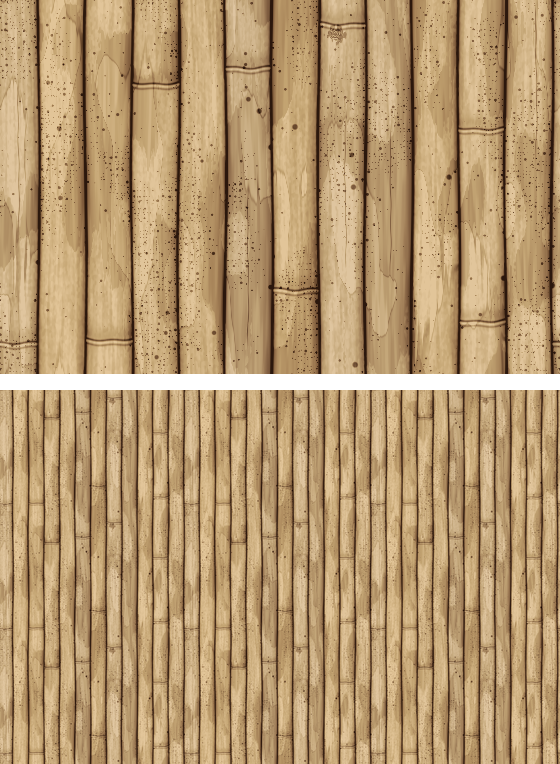
Top: one tile. Bottom: repeated 3 by 3.
A Shadertoy shader for this texture:

```glsl
const float TAU = 6.2831853;
const float CANES = 12.0;

// Heights of up to two joints on each cane; negative means none
const vec2 JOINTS[12] = vec2[12](
    vec2(-1), vec2(0.09, -1), vec2(0.775, -1), vec2(-1),
    vec2(0.818, -1), vec2(0.225, -1), vec2(0.935, -1), vec2(-1),
    vec2(-1), vec2(0.654, 0.14), vec2(-1), vec2(0.082, -1));

// Shadow to highlight
const vec3 RAMP[6] = vec3[6](
    vec3(0.17, 0.09, 0.05), vec3(0.33, 0.22, 0.13), vec3(0.50, 0.36, 0.24),
    vec3(0.65, 0.51, 0.35), vec3(0.77, 0.65, 0.46), vec3(0.89, 0.78, 0.62));

vec2 hash2(vec2 p) {
    return fract(sin(vec2(dot(p, vec2(127.1, 311.7)), dot(p, vec2(269.5, 183.3)))) * 43758.5);
}

// Smooth cellular noise that wraps over the unit square
float cellTone(vec2 p, vec2 cells) {
    p *= cells;
    vec2 base = floor(p);
    float sum = 0.0, weight = 0.0;
    for (int y = -1; y <= 1; y++)
    for (int x = -1; x <= 1; x++) {
        vec2 cell = base + vec2(x, y);
        vec2 id = mod(cell, cells);
        vec2 d = cell + hash2(id) - p;
        float w = exp(-5.0 * dot(d, d));
        sum += w * hash2(id + 71.3).x;
        weight += w;
    }
    return sum / weight;
}

// One round speck inside some of the cells
float specks(vec2 p, vec2 cells, float density) {
    p *= cells;
    vec2 id = mod(floor(p), cells);
    vec2 r = hash2(id + 19.7);
    float radius = 0.07 + 0.2 * r.x * r.x;
    float d = length(fract(p) - 0.3 - 0.4 * hash2(id + 5.1));
    return step(r.y, density) * (1.0 - smoothstep(radius * 0.6, radius + 0.06, d));
}

float band(float d, float halfWidth) {
    return exp(-d * d / (halfWidth * halfWidth));
}

vec3 rampColor(float level) {
    level = clamp(level, 0.0, 4.999);
    int i = int(level);
    return mix(RAMP[i], RAMP[i + 1], fract(level));
}

void mainImage(out vec4 fragColor, in vec2 fragCoord) {
    vec2 uv = fragCoord / iResolution.xy;

    // Slightly bowed canes; side runs from -1 to 1 across each
    float x = uv.x * CANES - 0.83 + 0.025 * sin(TAU * (uv.y + 3.0 * uv.x));
    float id = mod(floor(x), CANES);
    float side = fract(x) * 2.0 - 1.0;
    vec2 trait = hash2(vec2(id, 3.7));
    vec2 p = vec2(x / CANES, uv.y + trait.x);

    // Fibres and stains with ragged lengthwise edges
    float fibre = cellTone(p, vec2(240, 9));
    float grain = cellTone(p, vec2(330, 110));
    float blotch = cellTone(p, vec2(24, 6));
    float stain = smoothstep(0.53, 0.59, blotch + 0.22 * (fibre - 0.5) + 0.08 * (grain - 0.5));
    float level = 4.45 + 0.4 * (trait.y - 0.5) + 0.9 * (fibre - 0.5) + 0.5 * (grain - 0.5);
    level -= 0.8 * stain * (0.7 + 0.6 * grain);

    // Pale peeled flakes with a thin rim
    float peel = cellTone(p + 0.37, vec2(28, 5)) + 0.06 * (fibre - 0.5);
    level += 0.45 * smoothstep(0.68, 0.7, peel) - 0.7 * band(peel - 0.68, 0.012);

    // Mould specks gathered in patches
    float patches = smoothstep(0.45, 0.8, cellTone(p + 0.61, vec2(18, 5)));
    level -= 2.4 * specks(p, vec2(96, 64), 0.04 + 0.5 * patches);
    level -= 1.8 * specks(p + 0.23, vec2(180, 120), 0.03 + 0.55 * patches);
    level -= 2.6 * specks(p + 0.47, vec2(48, 32), 0.035);

    // Lengthwise crack on some canes
    float crackX = side - 0.8 * (trait.y - 0.5) - 0.04 * sin(TAU * 2.0 * p.y) - 0.015 * sin(TAU * 9.0 * p.y);
    float crackSpan = smoothstep(0.1, 0.5, sin(TAU * p.y)) * step(0.45, trait.x);
    level -= 1.7 * crackSpan * band(crackX, 0.022);

    // Joints: dark groove, pale ridge, fainter groove, dirty surround
    float swell = 0.0;
    for (int k = 0; k < 2; k++) {
        float height = JOINTS[int(id)][k];
        if (height < 0.0) continue;
        float d = fract(uv.y - height - 0.005 * side * side - 0.002 * sin(side * 5.0 + id) + 0.5) - 0.5;
        level -= 2.6 * band(d, 0.003) + 1.5 * band(d + 0.013, 0.003);
        level += 0.6 * band(d + 0.006, 0.003);
        level -= 0.7 * band(d - 0.015, 0.02) * (0.4 + fibre);
        swell += band(d + 0.004, 0.012);
    }

    // Ragged knot below one joint
    vec2 fromKnot = (uv - vec2(0.599, 0.908)) * vec2(1.5, 1.0);
    float knotEdge = length(fromKnot) + 0.022 * (grain - 0.5);
    float knot = 1.0 - smoothstep(0.016, 0.026, knotEdge);
    level -= knot * (1.6 + 2.0 * sin(knotEdge * 700.0) * grain);

    // Round shading, darker to the right, and the gap between canes
    float edge = abs(side) * (1.0 - 0.035 * swell);
    level -= side > 0.0 ? 2.8 * pow(edge, 4.0) : 2.9 * pow(edge, 8.0);
    level -= 2.6 * smoothstep(0.9, 1.0, edge);

    vec3 color = rampColor(level);
    color *= mix(vec3(1.0, 0.99, 0.95), vec3(0.98, 0.99, 1.02), trait.x);
    fragColor = vec4(color, 1.0);
}
```
